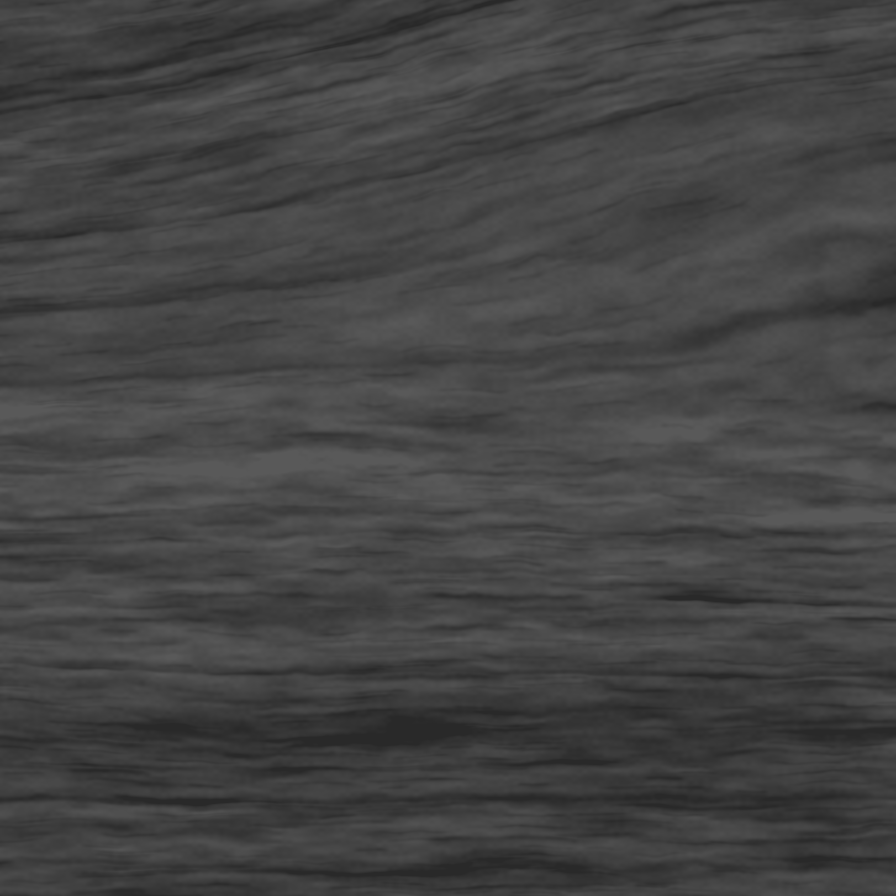
Give the GLSL for this texture, as a WebGL 1 fragment shader.

```glsl
precision highp float;
// Dark charcoal wood: long fibres that run level below and sweep upward to the right above.
// A warped grain coordinate feeds stretched noise layers, cellular pore dashes
// and a loop of long, dark veins; soft broad shading finishes the plank.
uniform vec2 u_resolution;

const vec3 CHARCOAL = vec3(0.20);
const vec3 ASH = vec3(0.31);
const int VEIN_COUNT = 13;

float hash(vec2 p) {
  vec3 q = fract(vec3(p.xyx) * 0.1031);
  q += dot(q, q.yzx + 33.33);
  return fract((q.x + q.y) * q.z);
}

// Smooth value noise centred on zero, from -0.5 to 0.5.
float noise(vec2 p) {
  vec2 cell = floor(p);
  vec2 f = fract(p);
  f = f * f * (3.0 - 2.0 * f);
  float low = mix(hash(cell), hash(cell + vec2(1.0, 0.0)), f.x);
  float high = mix(hash(cell + vec2(0.0, 1.0)), hash(cell + 1.0), f.x);
  return mix(low, high, f.y) - 0.5;
}

// Bends the plane so that fibres become lines of constant y.
vec2 grainSpace(vec2 uv) {
  float sweep = 0.2 * smoothstep(0.42, 0.9, uv.y);
  float rise = mix(uv.x, smoothstep(0.0, 1.0, uv.x), 0.5);
  float wave = 0.014 * noise(uv * vec2(3.0, 5.0) + 7.0);
  float ripple = 0.007 * noise(uv * vec2(14.0, 30.0) + 31.0);
  float fray = 0.003 * noise(uv * vec2(45.0, 80.0) + 53.0);
  return vec2(uv.x, uv.y - sweep * rise + wave + ripple + fray);
}

// Broad bands of tone, stretched along the fibres.
float bands(vec2 p) {
  float sum = 0.070 * noise(p * vec2(1.3, 11.0) + 3.0);
  return sum + 0.070 * noise(p * vec2(4.0, 38.0) + 17.0);
}

// Fine, shorter threads between the bands.
float threads(vec2 p) {
  float sum = 0.072 * noise(p * vec2(9.0, 85.0) + 41.0);
  sum += 0.062 * noise(p * vec2(22.0, 130.0) + 73.0);
  return sum + 0.034 * noise(p * vec2(45.0, 200.0) + 97.0);
}

// Cellular scatter of tapered dashes, one candidate in each cell.
float pores(vec2 p, vec2 density, float share) {
  vec2 q = p * density;
  vec2 home = floor(q);
  float ink = 0.0;
  for (int j = -1; j <= 1; j++) {
    for (int i = -1; i <= 1; i++) {
      vec2 cell = home + vec2(float(i), float(j));
      vec2 centre = cell + vec2(hash(cell + 5.0), hash(cell + 19.0));
      float halfLength = mix(0.35, 0.95, hash(cell + 47.0));
      vec2 d = q - centre;
      float along = 1.0 - smoothstep(0.6, 1.0, abs(d.x) / halfLength);
      float across = exp(-d.y * d.y * 28.0);
      ink = max(ink, along * across * step(hash(cell + 61.0), share));
    }
  }
  return ink;
}

// A long line with a crisp lower edge and a softer upper one.
float vein(vec2 p, float height, float width, float seed, float boldness) {
  float d = p.y - height - 0.010 * noise(vec2(p.x * 2.5, seed));
  float edge = width * (d > 0.0 ? 1.6 : 0.75);
  float presence = smoothstep(-0.2, 0.3, noise(vec2(p.x * 2.2, seed + 9.5)));
  return mix(presence, 1.0, boldness) * exp(-d * d / (edge * edge));
}

// Evenly spread veins; every second one runs unbroken across the plank.
float veins(vec2 p) {
  float ink = 0.0;
  for (int i = 0; i < VEIN_COUNT; i++) {
    float index = float(i);
    float seed = index * 11.0 + 4.0;
    float jitter = 0.25 * (hash(vec2(seed, 2.0)) - 0.5);
    float height = (index + 0.3 + jitter) / float(VEIN_COUNT);
    float width = mix(0.0028, 0.0058, hash(vec2(seed, 8.0)));
    ink = max(ink, vein(p, height, width, seed, 0.6 * mod(index, 2.0)));
  }
  return ink;
}

// Broad light and shade: pale towards the middle right, dark at the foot.
float shading(vec2 uv, vec2 p) {
  vec2 d = (uv - vec2(0.68, 0.62)) / vec2(0.55, 0.3);
  float glow = 0.032 * exp(-dot(d, d));
  float foot = 0.028 * (1.0 - smoothstep(0.08, 0.36, uv.y));
  float crown = 0.020 * smoothstep(0.76, 0.88, p.y);
  return glow - foot - crown;
}

void main() {
  vec2 uv = gl_FragCoord.xy / u_resolution;
  vec2 p = grainSpace(uv);

  // The pale heartwood between the sweeping veins is calmer.
  float calm = smoothstep(0.5, 0.58, p.y) * (1.0 - smoothstep(0.7, 0.78, p.y));
  float tone = 0.267 + shading(uv, p);
  tone += bands(p) * mix(1.0, 0.6, calm);
  tone += threads(p) * mix(1.0, 0.65, calm);
  tone -= 0.046 * pores(p, vec2(7.0, 58.0), 0.3) * mix(1.0, 0.55, calm);
  tone -= 0.028 * pores(p + 3.7, vec2(17.0, 100.0), 0.3);
  tone -= 0.072 * veins(p);
  tone += 0.018 * noise(uv * vec2(170.0, 230.0));

  tone = clamp(tone, 0.16, 0.35);
  float lightness = (tone - CHARCOAL.r) / (ASH.r - CHARCOAL.r);
  gl_FragColor = vec4(mix(CHARCOAL, ASH, lightness), 1.0);
}
```
